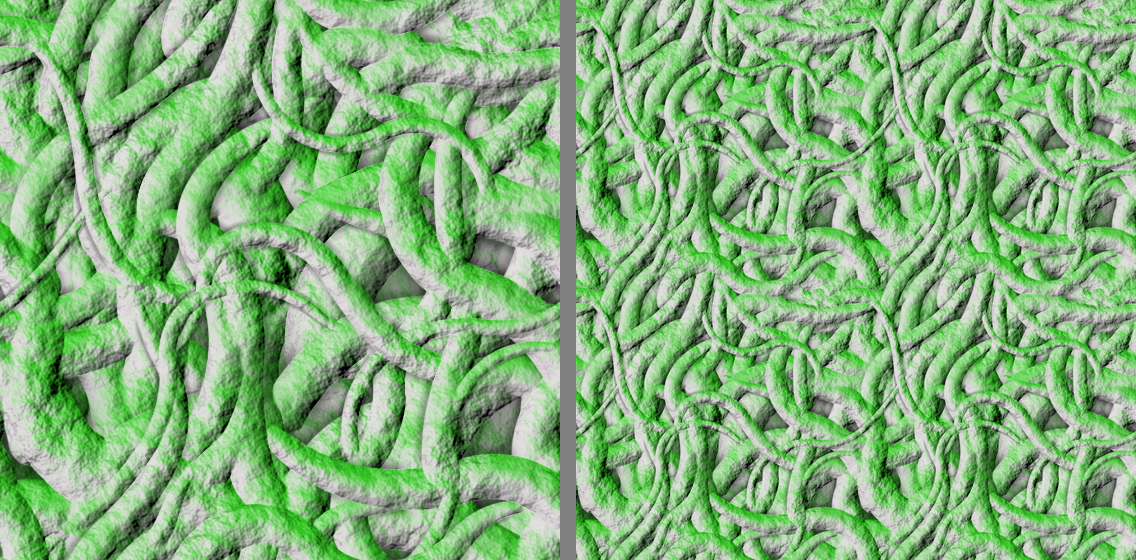
Left, the tile; right, the same tile 2 across and 2 down.
A Shadertoy shader for this texture:

```glsl
// A tangle of rough, tapering roots lit white from the left and green from above.
// Each root is a chain of tangent circular arcs; roots are composited by height,
// then shaded from their round normals roughened by wrapping gradient noise.

const int ROOTS = 52;
const int ARCS = 5;
const float TAU = 6.2831853;
const vec3 PALE_BARK = vec3(0.91, 0.89, 0.90);
const vec3 GREEN_BARK = vec3(0.23, 0.89, 0.15);

vec2 hash2(vec2 p) {
    vec3 q = fract(p.xyx * vec3(0.1031, 0.1030, 0.0973));
    q += dot(q, q.yzx + 33.33);
    return fract((q.xx + q.yz) * q.zy);
}

// Gradient noise whose lattice repeats after a whole number of cells
float cornerSlope(vec2 cell, vec2 offset, float period) {
    float angle = TAU * hash2(mod(cell, period) + 17.0).x;
    return dot(vec2(cos(angle), sin(angle)), offset);
}

float gradientNoise(vec2 p, float period) {
    vec2 i = floor(p), f = fract(p);
    vec2 w = f * f * f * (f * (f * 6.0 - 15.0) + 10.0);
    vec2 e = vec2(1.0, 0.0);
    float low = mix(cornerSlope(i, f, period), cornerSlope(i + e.xy, f - e.xy, period), w.x);
    float high = mix(cornerSlope(i + e.yx, f - e.yx, period), cornerSlope(i + 1.0, f - 1.0, period), w.x);
    return mix(low, high, w.y);
}

// Bark relief on a turned lattice that still wraps
float barkHeight(vec2 uv) {
    vec2 turned = vec2(2.0 * uv.x + uv.y, 2.0 * uv.y - uv.x);
    float sum = 0.0, amplitude = 1.0, period = 10.0;
    for (int i = 0; i < 4; i++) {
        sum += amplitude * gradientNoise(turned * period, period);
        amplitude *= 0.5;
        period *= 2.0;
    }
    return sum;
}

vec2 barkSlope(vec2 uv) {
    vec2 e = vec2(0.0015, 0.0);
    float h = barkHeight(uv);
    return vec2(barkHeight(uv + e.xy) - h, barkHeight(uv + e.yx) - h) / e.x;
}

vec2 wrapOffset(vec2 v) {
    return v - floor(v + 0.5);
}

// Radial direction on a circle for a given heading of travel
vec2 outward(float heading) {
    return vec2(sin(heading), -cos(heading));
}

// Offset from the nearest point of an arc, and the position 0..1 along it
vec3 nearestOnArc(vec2 uv, vec2 start, float heading, float bend, float arcLength) {
    float R = arcLength / bend;
    vec2 middle = R * outward(heading + 0.5 * bend);
    vec2 center = start - R * outward(heading);
    vec2 q = wrapOffset(uv - center - middle) + middle;
    float angle = atan(middle.x * q.y - middle.y * q.x, dot(middle, q));
    float s = clamp(0.5 + angle / bend, 0.0, 1.0);
    return vec3(q - R * outward(heading + bend * s), s);
}

// Nearest part of one root: offset in radii (xy), position along it, local radius
vec4 nearestOnRoot(vec2 uv, float id, float radius) {
    vec2 start = fract(id * vec2(0.7549, 0.5698) + 0.13);
    vec2 pose = hash2(vec2(id, 3.0));
    float side = pose.y < 0.5 ? -1.0 : 1.0;
    // Swing either way about a mostly upright course
    float heading = 0.25 * TAU - 0.7 * side + 2.4 * (pose.x - 0.5);
    vec4 nearest = vec4(1e3, 1e3, 0.0, radius);
    for (int j = 0; j < ARCS; j++) {
        vec2 rnd = hash2(vec2(id, float(j) + 11.0));
        float turn = mod(float(j), 4.0) < 2.0 ? side : -side;
        float bend = turn * mix(0.2, 1.35, rnd.x);
        float arcLength = mix(0.13, 0.21, rnd.y);
        vec3 hit = nearestOnArc(uv, start, heading, bend, arcLength);
        float along = (float(j) + hit.z) / float(ARCS);
        float r = radius * mix(1.1, 0.2, along * along * along);
        vec2 offset = hit.xy / r;
        if (dot(offset, offset) < dot(nearest.xy, nearest.xy)) nearest = vec4(offset, along, r);
        start += arcLength / bend * (outward(heading + bend) - outward(heading));
        heading += bend;
    }
    return nearest;
}

vec3 shadeBark(vec2 slope, float patches, float shade) {
    float facing = sqrt(1.0 - min(dot(slope, slope), 1.0));
    float green = smoothstep(-0.65, 0.9, dot(slope, vec2(0.75, 0.65)) + patches);
    float light = 0.93 + 0.2 * dot(slope, vec2(-0.85, 0.3)) - 0.25 * (1.0 - facing);
    light -= 0.47 * max(dot(slope, vec2(0.8, -0.6)), 0.0);
    return mix(PALE_BARK, GREEN_BARK, green) * light * shade;
}

void mainImage(out vec4 fragColor, in vec2 fragCoord) {
    vec2 uv = fragCoord / iResolution.xy;
    float pixel = 1.0 / iResolution.y;

    // Soft ground below the roots
    float height = 0.0, shade = 0.85;
    vec2 slope = 0.9 * vec2(gradientNoise(uv * 6.0, 6.0), gradientNoise(uv.yx * 5.0, 5.0));

    // Roots from thick and deep to thin and high
    for (int i = 0; i < ROOTS; i++) {
        float id = float(i), level = id / float(ROOTS - 1);
        vec2 rnd = hash2(vec2(id, 5.0));
        float radius = mix(0.056, 0.027, level) * mix(0.75, 1.25, rnd.x);
        radius *= mix(1.0, 0.5, smoothstep(0.85, 0.95, level));
        vec4 root = nearestOnRoot(uv, id, radius);
        float dist = length(root.xy);
        float base = 0.14 * level + 0.02 * sin(TAU * (root.z * 1.5 + rnd.y));
        base -= 0.09 * pow(abs(2.0 * root.z - 1.0), 6.0);

        float shadow = smoothstep(1.5, 0.95, dist) * smoothstep(0.0, 0.04, base - height);
        shade *= 1.0 - 0.3 * shadow;
        float top = base + root.w * sqrt(max(1.0 - dist * dist, 0.0));
        float edge = 1.0 - smoothstep(-pixel, pixel, (dist - 1.0) * root.w + pixel);
        float cover = edge * smoothstep(-0.01, 0.01, top - height);
        height = mix(height, top, cover);
        slope = mix(slope, root.xy * 0.95, cover);
        shade = mix(shade, 1.0, cover);
    }

    // Rough bark, green patches and dimmer depths
    float patches = 0.45 * gradientNoise(uv * 5.0, 5.0) + 0.25 * gradientNoise(uv * 13.0, 13.0);
    float roughness = 0.0062 * (1.0 + 0.8 * gradientNoise(uv * 7.0, 7.0));
    slope -= roughness * barkSlope(uv);
    shade *= mix(0.8, 1.0, smoothstep(0.0, 0.08, height));
    fragColor = vec4(clamp(shadeBark(slope, patches, shade), 0.0, 1.0), 1.0);
}
```
